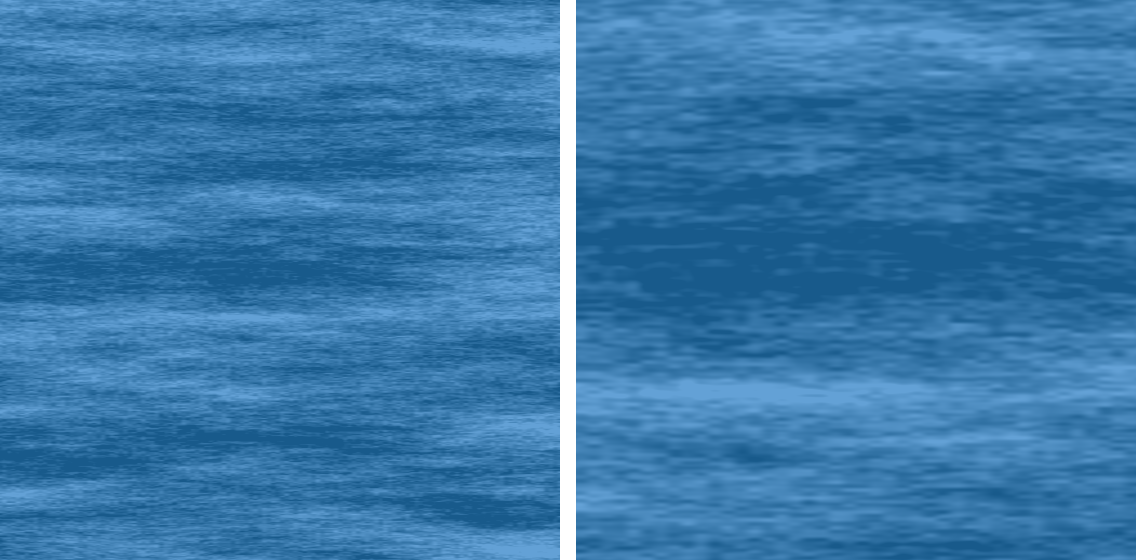
Left: the whole. Right: its middle third, enlarged.
Give the GLSL for this texture, as a Shadertoy shader.

```glsl
#define DEEP_BLUE vec3(0.094, 0.354, 0.546)
#define PALE_BLUE vec3(0.390, 0.632, 0.838)
#define BASE_CELLS vec2(1.2, 9.5)
#define LACUNARITY vec2(1.88, 2.0)
#define OCTAVES 6
#define GAIN 0.78
#define CONTRAST 0.77
#define LONG_FIBRES vec2(55.0, 390.0)
#define SHORT_FIBRES vec2(125.0, 430.0)
#define GRAIN 0.36
#define MID_TONE 0.505
#define WAVINESS 0.010

// Integer hash of a lattice point, from -0.5 to 0.5
float hash(ivec2 cell) {
    uint h = uint(cell.x) * 1597334677u ^ uint(cell.y) * 3812015801u;
    h = (h ^ (h >> 15)) * 2246822519u;
    h = (h ^ (h >> 13)) * 3266489917u;
    h ^= h >> 16;
    return float(h & 65535u) / 65535.0 - 0.5;
}

float valueNoise(vec2 p) {
    ivec2 cell = ivec2(floor(p));
    vec2 f = fract(p);
    vec2 blend = f * f * (3.0 - 2.0 * f);
    float lower = mix(hash(cell), hash(cell + ivec2(1, 0)), blend.x);
    float upper = mix(hash(cell + ivec2(0, 1)), hash(cell + ivec2(1, 1)), blend.x);
    return mix(lower, upper, blend.y);
}

// Layers of noise drawn out sideways, from broad bands to thin streaks
float streaks(vec2 uv) {
    float sum = 0.0;
    float amplitude = 1.0;
    vec2 p = uv * BASE_CELLS;
    for (int i = 0; i < OCTAVES; i++) {
        // A slight alternating tilt hides the lattice rows
        float tilt = (i % 2 == 0) ? 0.12 : -0.12;
        vec2 offset = vec2(31.4, 58.9) * float(i + 1);
        sum += amplitude * valueNoise(p + vec2(0.0, tilt * p.x) + offset);
        amplitude *= GAIN;
        p *= LACUNARITY;
    }
    return sum;
}

// Hair-thin fibres that roughen every band
float fibres(vec2 uv) {
    return valueNoise(uv * LONG_FIBRES + 311.0)
         + valueNoise(uv * SHORT_FIBRES + 907.0);
}

void mainImage(out vec4 fragColor, in vec2 fragCoord) {
    vec2 uv = fragCoord / iResolution.y;

    // Gentle swell in the streak direction
    uv.y += WAVINESS * valueNoise(uv * vec2(4.0, 9.0) + 5.0);

    float tone = MID_TONE + CONTRAST * streaks(uv) + GRAIN * fibres(uv);
    fragColor = vec4(mix(DEEP_BLUE, PALE_BLUE, clamp(tone, 0.0, 1.0)), 1.0);
}
```
